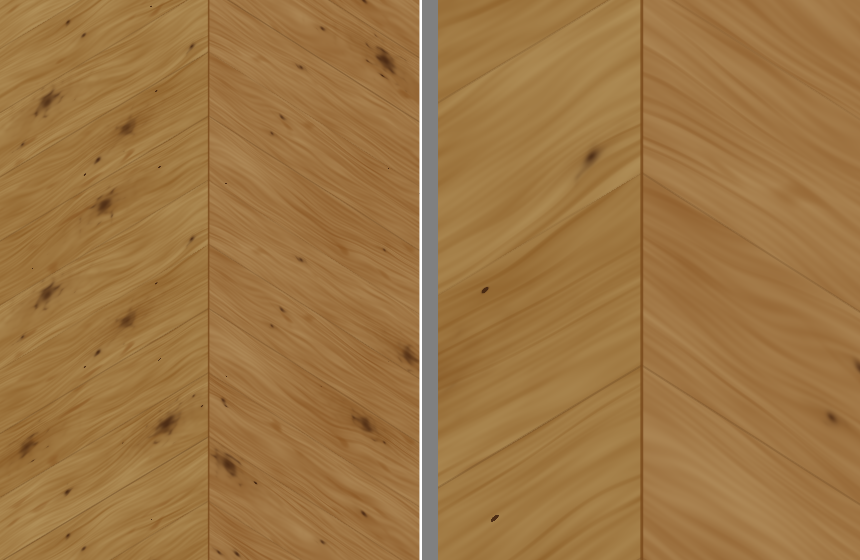
Left, the full canvas; right, a detail of the centre.
Write a Shadertoy shader that draws this texture.

```glsl
// Oak chevron floor: two columns of slanted planks meet at a thin central seam.
// Each plank gets its own stretched gradient-noise grain with sharp veins that
// bend around hashed knots; the middle rows reuse three plank designs per side.

vec2 hash2(vec2 p) {
    vec3 a = fract(p.xyx * vec3(0.1031, 0.1030, 0.0973));
    a += dot(a, a.yzx + 33.33);
    return fract((a.xx + a.yz) * a.zy);
}

float cornerSlope(vec2 cell, vec2 f, vec2 corner) {
    float angle = 6.2832 * hash2(cell + corner).x;
    return dot(vec2(cos(angle), sin(angle)), f - corner);
}

float gradientNoise(vec2 p) {
    vec2 c = floor(p), f = fract(p);
    vec2 u = f * f * f * (f * (f * 6.0 - 15.0) + 10.0);
    return mix(mix(cornerSlope(c, f, vec2(0, 0)), cornerSlope(c, f, vec2(1, 0)), u.x),
               mix(cornerSlope(c, f, vec2(0, 1)), cornerSlope(c, f, vec2(1, 1)), u.x), u.y);
}

void mainImage(out vec4 fragColor, in vec2 fragCoord) {
    vec2 uv = fragCoord / iResolution.y;
    float px = 1.0 / iResolution.y;
    float fromSeam = uv.x - 0.3725;
    float side = step(0.0, fromSeam);

    // Plank row and local coordinates: x along the plank, y across it
    float slope = mix(0.60, 0.638, side);
    float row = (1.0 - uv.y - slope * abs(fromSeam) - 0.3216) / 0.1146;
    float plank = floor(row);
    float width = 0.0974;
    vec2 p = vec2(abs(fromSeam) * 1.18, fract(row) * width);

    // Three designs recur in the middle rows, others fill top and bottom
    bool recurring = plank > -3.5 && plank < 2.5;
    float design = recurring ? mod(plank, 3.0) : mod(plank, 8.0);
    vec2 seed = vec2(design * 7.3 + 2.0, side * 19.7 + 5.0);
    vec2 shift = 60.0 * hash2(seed);

    // Knots: one possibly large, two optional pins, and one rare extra per plank
    float core = 0.0, halo = 0.0, bend = 0.0;
    float ragged = gradientNoise(p * vec2(60.0, 130.0) + shift);
    for (int i = 0; i < 4; i++) {
        float n = float(i);
        vec2 key = i == 3 ? vec2(plank * 5.1 + 90.0, side * 31.0 + 8.0) : seed + n * 3.7;
        vec2 place = hash2(key + 11.0), kind = hash2(key + 47.0);
        if (kind.x < (i == 3 ? 0.75 : 0.25)) continue;
        bool large = i == 3 || (i == 0 && kind.x > 0.65);
        float size = large ? mix(0.009, 0.013, kind.y) : mix(0.0025, 0.004, kind.y);
        vec2 center = vec2(0.02 + 0.41 * place.x, mix(0.22, 0.78, place.y) * width);
        vec2 q = (p - center) * vec2(0.6, 1.0) / size;
        float d2 = dot(q, q) * (1.0 + 1.6 * ragged);
        vec2 wide = q * vec2(0.45, 1.0);
        core += exp(-d2 * 1.4) * mix(0.55, 0.85, kind.y);
        halo += exp(-dot(wide, wide) * 0.35 * (1.0 + ragged)) * (large ? 0.45 : 0.25);
        bend += size * 1.6 * exp(-dot(wide, wide) * 0.14);
    }

    // Grain: broad figure, streaks and fine pores along a warped phase
    float figure = gradientNoise(p * vec2(5.0, 17.0) + shift);
    float ripple = gradientNoise(p * vec2(16.0, 40.0) + shift + 31.0);
    float phase = p.y + 0.024 * figure + 0.003 * ripple + bend;
    float streak = gradientNoise(vec2(p.x * 4.0, phase * 85.0) + shift);
    float pores = gradientNoise(vec2(p.x * 16.0, phase * 230.0) + shift.yx);
    float patches = gradientNoise(p * vec2(6.0, 22.0) + shift.yx + 9.0);

    // Thin veins follow zero crossings of stretched noise, strong only in places
    float vein = gradientNoise(vec2(p.x * 2.5, phase * 75.0) + shift.yx + 23.0);
    vein = 1.0 - smoothstep(0.02, 0.10 + 60.0 * px, abs(vein));
    vein *= smoothstep(-0.25, 0.35, patches);
    float fleck = smoothstep(0.22, 0.55, gradientNoise(p * vec2(22.0, 75.0) + shift + 17.0));
    fleck *= smoothstep(0.0, 0.4, gradientNoise(p * vec2(4.0, 20.0) + shift + 53.0));

    // Oak tones, a little rosier on the right
    float tone = 0.66 + 0.26 * (hash2(seed + 71.0).x - 0.5)
               + 0.36 * streak + 0.46 * pores + 0.42 * figure - 0.36 * vein;
    vec3 color = mix(vec3(0.57, 0.395, 0.18), vec3(0.665, 0.525, 0.31), tone);
    color += side * vec3(0.004, -0.008, 0.012);
    color = mix(color, vec3(0.52, 0.31, 0.11), fleck * 0.55);
    color = mix(color, vec3(0.49, 0.30, 0.11), min(halo, 0.7));
    color = mix(color, vec3(0.24, 0.12, 0.05), min(core, 0.85));

    // Faint joints of uneven strength, then the central seam
    float edge = abs(row - floor(row + 0.5)) * width;
    float strength = mix(0.1, 0.5, hash2(vec2(floor(row + 0.5) + 40.0, side * 9.0)).x);
    float joint = 1.0 - smoothstep(0.0002, 0.0004 + px, edge);
    color = mix(color, vec3(0.43, 0.29, 0.14), joint * strength);
    float seam = 1.0 - smoothstep(0.0004, 0.0007 + px, abs(fromSeam));
    color = mix(color, vec3(0.47, 0.28, 0.10), seam * 0.8);

    // Narrow white margin on the right
    float margin = 0.994 * iResolution.x / iResolution.y;
    color = mix(color, vec3(1.0), smoothstep(-0.5 * px, 0.5 * px, uv.x - margin));
    fragColor = vec4(color, 1.0);
}
```
